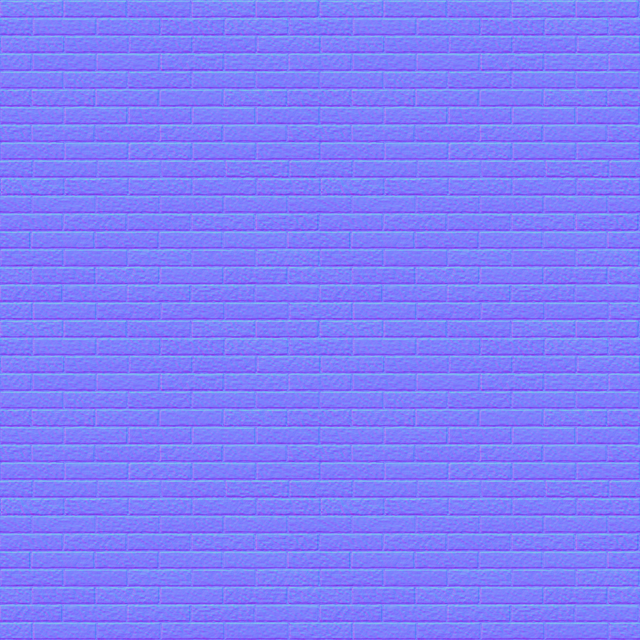
Give the GLSL for this texture map, as a WebGL 1 fragment shader.

```glsl
precision highp float;

uniform vec2 u_resolution;

// Layout: one unit of length is the height of one course
const float COURSES = 36.0;
const float TILE_COURSES = 18.0;
const float TILE_BRICKS = 5.0;
const float BRICK_LENGTH = TILE_COURSES / TILE_BRICKS;
const float COURSE_SHIFT = 0.04;

// Brick profile
const float MORTAR_HALF = 0.012;
const float BEVEL = 0.085;
const float CORNER_RADIUS = 0.10;
const float EDGE_WEAR = 0.03;
const float DEPTH = 0.033;
const float DOME = 0.05;
const float TILT = 0.05;

// Surface grain
const vec2 GRAIN_FREQUENCY = vec2(7.0, 8.5);
const float GRAIN_SKEW = 0.4;
const float GRAIN_HEIGHT = 0.025;
const float FINE_GRAIN = 0.25;
const vec2 ROUGHNESS = vec2(0.75, 1.25);

// Shading
const float SAMPLE_STEP = 0.035;
const vec2 SIDE_STRENGTH = vec2(0.25, 0.75);
const float SEAM_WIDTH = 0.06;
const float SEAM_SLOPE = 0.12;
const float BLUE_LEVEL = 0.988;

float hash(vec2 p) {
  vec3 q = fract(p.xyx * 0.1031);
  q += dot(q, q.yzx + 33.33);
  return fract((q.x + q.y) * q.z);
}

float valueNoise(vec2 p) {
  vec2 cell = floor(p);
  vec2 f = fract(p);
  f = f * f * (3.0 - 2.0 * f);
  float near = mix(hash(cell), hash(cell + vec2(1.0, 0.0)), f.x);
  float far = mix(hash(cell + vec2(0.0, 1.0)), hash(cell + 1.0), f.x);
  return mix(near, far, f.y);
}

float roundedBox(vec2 p, vec2 halfSize, float radius) {
  vec2 d = abs(p) - halfSize + radius;
  return length(max(d, 0.0)) + min(max(d.x, d.y), 0.0) - radius;
}

// Bevelled, slightly worn outline: 0 in the mortar, 1 on the face
float brickBody(vec2 p, vec2 salt) {
  float wear = EDGE_WEAR * valueNoise(p * 2.5 + salt.yx);
  vec2 halfSize = 0.5 * vec2(BRICK_LENGTH, 1.0) - MORTAR_HALF;
  float inside = -roundedBox(p, halfSize, CORNER_RADIUS) - wear;
  return smoothstep(0.0, BEVEL, inside);
}

// Grainy, domed and tilted face
float brickFace(vec2 p, vec2 id, vec2 salt) {
  vec2 grainPoint = vec2(p.x - GRAIN_SKEW * p.y, p.y) * GRAIN_FREQUENCY + salt;
  float grain = valueNoise(grainPoint) - 0.5
              + FINE_GRAIN * (valueNoise(grainPoint * 2.1 + 17.0) - 0.5);
  float roughness = mix(ROUGHNESS.x, ROUGHNESS.y, hash(id + 5.0));
  vec2 tilt = TILT * (vec2(hash(id + 23.0), hash(id + 71.0)) - 0.5);
  tilt.x *= 0.3;
  return GRAIN_HEIGHT * roughness * grain + dot(tilt, p) - DOME * p.y * p.y;
}

// Height of one brick; p is measured from its centre
float brickHeight(vec2 p, vec2 id) {
  vec2 salt = 90.0 * vec2(hash(id + 11.0), hash(id + 47.0));
  return DEPTH * brickBody(p, salt) + brickFace(p, id, salt);
}

void main() {
  vec2 uv = gl_FragCoord.xy / u_resolution;
  vec2 wall = vec2(uv.x, 1.0 - uv.y) * COURSES;

  // Running bond, with brick ids wrapping once per tile
  float course = floor(wall.y);
  float tileCourse = mod(course, TILE_COURSES);
  float shift = 0.5 * mod(course, 2.0)
              + COURSE_SHIFT * (hash(vec2(tileCourse, 3.0)) - 0.5);
  float along = wall.x / BRICK_LENGTH + shift;
  vec2 id = vec2(mod(floor(along), TILE_BRICKS), tileCourse);
  vec2 local = vec2((fract(along) - 0.5) * BRICK_LENGTH, fract(wall.y) - 0.5);

  // Surface slope by central differences
  vec2 stepX = vec2(SAMPLE_STEP, 0.0);
  vec2 stepY = stepX.yx;
  vec2 slope = vec2(
    brickHeight(local + stepX, id) - brickHeight(local - stepX, id),
    brickHeight(local + stepY, id) - brickHeight(local - stepY, id)
  ) / (2.0 * SAMPLE_STEP);

  // Side joints are shallower than bed joints
  float sideStrength = mix(SIDE_STRENGTH.x, SIDE_STRENGTH.y, hash(id + 31.0));
  float nearSide = smoothstep(0.2, 0.1, 0.5 * BRICK_LENGTH - abs(local.x));
  slope.x *= mix(1.0, sideStrength, nearSide);

  // Faint crease where tiles meet
  float seamDistance = abs(mod(wall.x + 0.5 * TILE_COURSES, TILE_COURSES)
                           - 0.5 * TILE_COURSES);
  slope.x -= SEAM_SLOPE * (1.0 - smoothstep(0.0, SEAM_WIDTH, seamDistance));

  vec3 normal = normalize(vec3(slope, 1.0));
  vec3 color = 0.5 + 0.5 * normal;
  gl_FragColor = vec4(color.rg, color.b * BLUE_LEVEL, 1.0);
}
```
